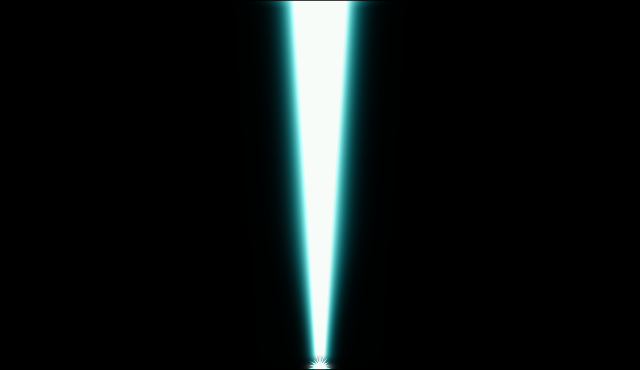
Reproduce this background procedurally as a Shadertoy shader.

```glsl
#define BEAM_BASE 0.010
#define BEAM_SPREAD 0.066
#define GLOW_WIDTH 0.030
#define CORE_WIDTH 0.017
#define FALLOFF 1.3
#define RAYS 9.0
#define SPLASH_Y 0.008
#define BORDER 0.004
#define HOT_WHITE vec3(0.97, 0.99, 0.975)
#define RAY_CYAN vec3(0.30, 0.92, 0.96)
#define HALO_TEAL vec3(0.002, 0.014, 0.015)

const float PI = 3.14159265;

float hash(float n) {
    return fract(sin(n * 127.1) * 43758.5453);
}

float softEdge(float dist, float width) {
    return exp(-pow(max(dist, 0.0) / width, FALLOFF));
}

// Tapered beam: red fades sooner than green and blue, giving a cyan rim
vec3 beam(vec2 p) {
    float dist = abs(p.x) - BEAM_BASE - BEAM_SPREAD * p.y;
    float spread = mix(0.5, 1.0, smoothstep(0.0, 0.45, p.y));
    spread += 0.25 * smoothstep(0.975, 1.0, p.y);
    float red = softEdge(dist + 0.006 * spread, CORE_WIDTH * spread);
    float green = softEdge(dist, GLOW_WIDTH * spread);
    float blue = softEdge(dist, GLOW_WIDTH * spread * 1.04);
    vec3 halo = HALO_TEAL * exp(-pow(max(dist, 0.0) / 0.11, 2.0));
    return vec3(red, green, blue) * HOT_WHITE + halo;
}

// Fan of uneven spikes around a flat hot spot
vec3 splash(vec2 p) {
    vec2 q = p - vec2(0.0, SPLASH_Y);
    float sector = atan(q.y, q.x) / PI * RAYS;
    float reach = mix(0.028, 0.044, hash(floor(sector)));
    float spike = length(q) / reach + 1.3 * abs(fract(sector) - 0.5);
    float ray = smoothstep(1.05, 0.35, spike);
    vec2 k = q / vec2(0.024, 0.010);
    return RAY_CYAN * ray + HOT_WHITE * exp(-dot(k, k));
}

void mainImage(out vec4 fragColor, in vec2 fragCoord) {
    vec2 p = fragCoord / iResolution.y;
    p.x -= 0.5 * iResolution.x / iResolution.y;

    // The beam dims where it meets the splash
    float contact = mix(0.35, 1.0, smoothstep(0.010, 0.045, p.y));
    vec3 color = beam(p) * contact + splash(p);

    // Thin dark borders above and below
    float inside = smoothstep(0.0, BORDER, min(p.y, 1.0 - p.y));
    fragColor = vec4(min(color, HOT_WHITE) * inside, 1.0);
}
```
